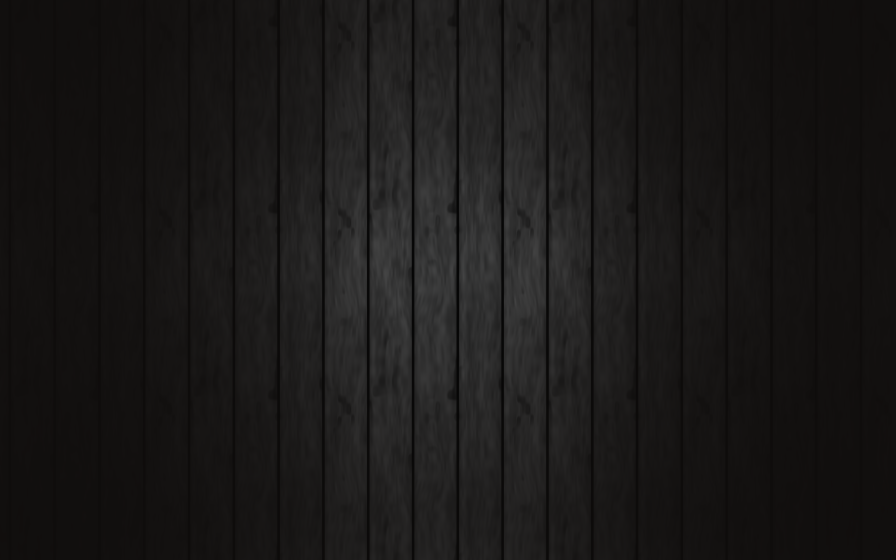
Write a WebGL 1 fragment shader that draws this texture.

```glsl
precision highp float;

uniform vec2 u_resolution;

const float PLANKS = 20.0;         // boards across the canvas
const float PLANKS_PER_TILE = 4.0; // boards before the grain repeats
const float TILES_DOWN = 3.0;      // grain repeats down
const float SEAM_PHASE = 0.22;     // first seam, in board widths
const float SEAM_HALF_WIDTH = 0.03;
const float SEAM_DARKNESS = 0.85;
const float GRAIN_CONTRAST = 0.75;
const float WARP = 0.22;
const vec2 GLOW_CENTER = vec2(0.5, 0.52);
const vec2 GLOW_FALLOFF = vec2(2.5, 0.75);
const vec3 EDGE_COLOR = vec3(0.060, 0.051, 0.047);
const vec3 WOOD_COLOR = vec3(0.220, 0.221, 0.222);
const float PI = 3.14159;

float hash(vec2 p) {
  return fract(sin(dot(p, vec2(127.1, 311.7))) * 43758.5453);
}

// Value noise on cells that wrap vertically after a whole number of rows.
float wrapNoise(vec2 p, float rows) {
  vec2 cell = floor(p);
  vec2 f = fract(p);
  f = f * f * (3.0 - 2.0 * f);
  float y0 = mod(cell.y, rows);
  float y1 = mod(cell.y + 1.0, rows);
  float low = mix(hash(vec2(cell.x, y0)), hash(vec2(cell.x + 1.0, y0)), f.x);
  float high = mix(hash(vec2(cell.x, y1)), hash(vec2(cell.x + 1.0, y1)), f.x);
  return mix(low, high, f.y);
}

// Noise stretched over one board: columns across, rows per tile.
float boardNoise(vec2 p, float columns, float rows, float seed) {
  return wrapNoise(vec2(p.x * columns + seed * 61.0, p.y * rows), rows);
}

float woodGrain(vec2 p, float board) {
  // Bend the fibres into long waves
  float bend = boardNoise(p, 2.0, 4.0, board + 5.0) - 0.5;
  vec2 q = vec2(p.x + WARP * bend, p.y);
  float broad = boardNoise(q, 5.0, 3.0, board + 11.0);
  float fibre = boardNoise(q, 12.0, 7.0, board + 17.0);
  float fine = boardNoise(q, 23.0, 19.0, board + 23.0);
  float grain = 0.3 * broad + 0.35 * fibre + 0.35 * fine - 0.5;

  // Dark pores gathered in worn patches
  float patches = smoothstep(0.5, 0.85, boardNoise(p, 2.0, 5.0, board + 31.0));
  float pores = smoothstep(0.5, 0.8, boardNoise(q, 9.0, 17.0, board + 37.0));
  return 1.0 + GRAIN_CONTRAST * grain - 0.4 * patches * pores;
}

float seamShade(float across, float board, float pixel) {
  float d = min(across, 1.0 - across);
  float halfWidth = SEAM_HALF_WIDTH * (0.8 + 0.5 * hash(vec2(board, 7.0)));
  float gap = 1.0 - smoothstep(halfWidth - pixel, halfWidth + pixel, d);
  float shadow = 0.3 * exp(-d * 16.0);
  float bevel = 0.1 * exp(-pow((across - 0.12) / 0.04, 2.0));
  return (1.0 - SEAM_DARKNESS * gap) * (1.0 - shadow) + bevel;
}

void main() {
  vec2 uv = gl_FragCoord.xy / u_resolution;

  // Boards
  float x = uv.x * PLANKS - SEAM_PHASE;
  float board = mod(floor(x), PLANKS_PER_TILE);
  float across = fract(x);
  float along = uv.y * TILES_DOWN + hash(vec2(board, 3.0));
  float tone = 0.94 + 0.14 * hash(vec2(board, 13.0));
  float wood = tone * woodGrain(vec2(across, along), board);
  wood *= seamShade(across, board, 0.6 * PLANKS / u_resolution.x);

  // Periodic glow, fading to a flat warm black at the sides
  vec2 s = sin(PI * (uv - GLOW_CENTER));
  float glow = exp(-dot(GLOW_FALLOFF, s * s));

  gl_FragColor = vec4(mix(EDGE_COLOR, WOOD_COLOR * wood, glow), 1.0);
}
```
